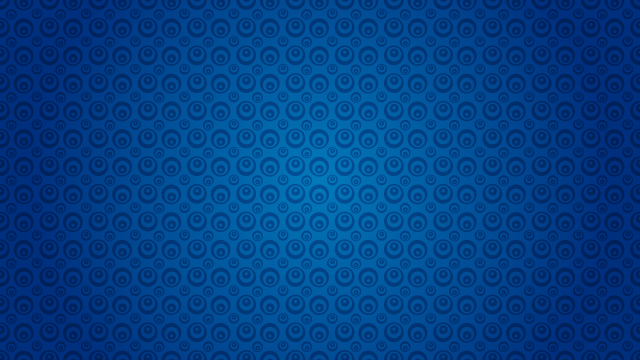
This pattern is drawn by a Shadertoy shader. Its source:

```glsl
// Tiling rows of large and small nested off-centre rings on a blue radial glow.

const vec2  REPEATS      = vec2(13.0, 13.0);    // cells across and down
const vec2  SMALL_SHIFT  = vec2(0.75, 0.5);     // small motifs, in cells
const vec2  FLIP_SHIFT   = vec2(0.48, -0.02);   // inverted partner, in cells
const float SMALL_SCALE  = 0.54;

// Motif radii and centres, in canvas heights.
const float RIM_RADIUS   = 0.0275;
const float HOLE_RADIUS  = 0.0198;
const float CORE_RADIUS  = 0.0120;
const float DOT_RADIUS   = 0.0042;
const vec2  HOLE_CENTRE  = vec2(0.0008, 0.0034);
const vec2  CORE_CENTRE  = vec2(0.0010, 0.0070);
const vec2  DOT_CENTRE   = vec2(0.0005, 0.0085);

const float GLOW_RADIUS  = 0.80;
const vec3  GROUND_INNER = vec3(0.01, 0.48, 0.73);
const vec3  GROUND_OUTER = vec3(0.00, 0.185, 0.495);
const vec3  INK_INNER    = vec3(0.01, 0.32, 0.60);
const vec3  INK_OUTER    = vec3(0.00, 0.125, 0.35);

// Antialiased disc coverage, one pixel of edge.
float disc(vec2 p, float radius) {
    return clamp(0.5 + (radius - length(p)) * iResolution.y, 0.0, 1.0);
}

// Thick rim around a shifted hole, holding a core with a light dot.
float nestedRings(vec2 p, float scale) {
    float rim  = disc(p, RIM_RADIUS * scale);
    float hole = disc(p - HOLE_CENTRE * scale, HOLE_RADIUS * scale);
    float core = disc(p - CORE_CENTRE * scale, CORE_RADIUS * scale);
    float dot_ = disc(p - DOT_CENTRE * scale, DOT_RADIUS * scale);
    return rim - hole + core - dot_;
}

// Four motifs per cell: large and small, each upright and inverted.
float patternMask(vec2 uv, float aspect) {
    vec2 cellSize = vec2(aspect, 1.0) / REPEATS;
    float mask = 0.0;
    for (int i = 0; i < 4; i++) {
        float isSmall = float(i / 2);
        float isFlipped = float(i % 2);
        vec2 anchor = SMALL_SHIFT * isSmall + FLIP_SHIFT * isFlipped;
        vec2 p = (fract(uv * REPEATS - anchor + 0.5) - 0.5) * cellSize;
        p.y *= 1.0 - 2.0 * isFlipped;
        mask = max(mask, nestedRings(p, mix(1.0, SMALL_SCALE, isSmall)));
    }
    return mask;
}

void mainImage(out vec4 fragColor, in vec2 fragCoord) {
    vec2 uv = fragCoord / iResolution.xy;
    float aspect = iResolution.x / iResolution.y;

    // The glow is symmetric about the centre, so opposite edges agree.
    float falloff = min(length((uv - 0.5) * vec2(aspect, 1.0)) / GLOW_RADIUS, 1.0);
    vec3 ground = mix(GROUND_INNER, GROUND_OUTER, falloff);
    vec3 ink = mix(INK_INNER, INK_OUTER, falloff);

    fragColor = vec4(mix(ground, ink, patternMask(uv, aspect)), 1.0);
}
```
